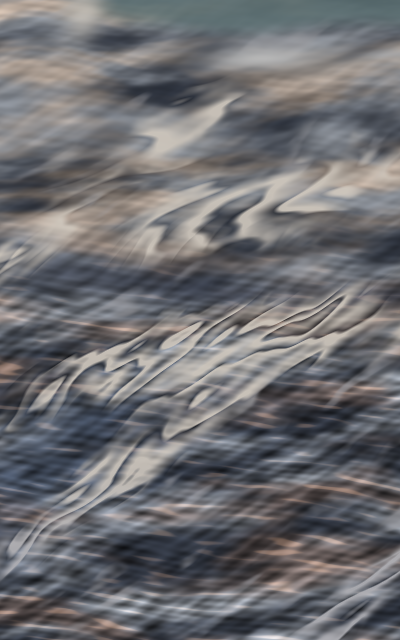
Give the GLSL for this texture, as a WebGL 2 fragment shader.

```glsl
#version 300 es
precision highp float;

uniform vec2 u_resolution;
out vec4 outColor;

vec2 gradient(vec2 cell) {
  float turn = fract(sin(dot(cell, vec2(127.1, 311.7))) * 43758.5);
  return vec2(cos(turn * 6.2832), sin(turn * 6.2832));
}

float noise(vec2 p) {
  vec2 i = floor(p), f = p - i;
  vec2 u = f * f * f * (f * (f * 6.0 - 15.0) + 10.0);
  vec2 e = vec2(1.0, 0.0);
  float low = mix(dot(gradient(i), f), dot(gradient(i + e), f - e), u.x);
  float high = mix(dot(gradient(i + e.yx), f - e.yx), dot(gradient(i + 1.0), f - 1.0), u.x);
  return mix(low, high, u.y) * 1.4;
}

float fbm(vec2 p) {
  float sum = 0.0, amplitude = 0.6;
  for (int i = 0; i < 4; i++) {
    sum += amplitude * noise(p);
    p = p * 2.03 + 19.7;
    amplitude *= 0.5;
  }
  return sum;
}

// Coordinates along and across a flow direction
vec2 flow(vec2 p, float angle, vec2 scale) {
  vec2 d = vec2(cos(angle), sin(angle));
  return vec2(dot(p, d), dot(p, vec2(-d.y, d.x))) * scale;
}

float patchGlow(vec2 p, vec2 center, float angle, vec2 radius) {
  vec2 local = flow(p - center, angle, 1.0 / radius);
  return exp(-dot(local, local));
}

// Silky sheet: crisp on one side, fading on the other
float fold(float height) {
  float f = fract(height);
  return smoothstep(0.0, 0.25, f) * pow(1.0 - f, 0.9) * 1.35;
}

void main() {
  vec2 p = gl_FragCoord.xy / u_resolution.y;
  vec2 bend = vec2(noise(p * vec2(4.0, 6.0)), noise(p * vec2(4.0, 6.0) + 17.3));
  vec2 q = p + 0.03 * bend;
  vec2 r = p + 0.012 * bend;
  float near = smoothstep(0.72, 0.4, p.y);

  // Submerged tones in long, nearly level bands
  float swell = fbm(flow(q, 0.12, vec2(3.5, 15.0)));
  float warmth = fbm(flow(q, 0.02, vec2(3.0, 13.0)) + 31.0);
  float wisp = noise(flow(q, 0.25, vec2(6.0, 34.0)) + 61.0);
  float brightness = 1.1 * swell + 0.3 * wisp + 0.12 - 0.24 * near;
  vec3 color = mix(vec3(0.17, 0.19, 0.23), vec3(0.51, 0.53, 0.56), smoothstep(-0.5, 0.5, brightness));
  vec3 sand = mix(vec3(0.62, 0.55, 0.49), vec3(0.39, 0.33, 0.31), near) * (1.0 + 0.5 * swell + 0.3 * wisp);
  color = mix(color, sand, 0.75 * smoothstep(-0.08, 0.4, warmth + 0.04 * (1.0 - near)));

  // Blue pool on the left and dark trough across the middle
  float pool = patchGlow(q, vec2(0.10, 0.28), 0.5, vec2(0.28, 0.10));
  color = mix(color, vec3(0.28, 0.33, 0.41), 0.55 * pool);
  float trough = (q.y - 0.595 + 0.10 * q.x) / 0.026;
  color = mix(color, vec3(0.19, 0.21, 0.26), 0.7 * exp(-trough * trough));

  // Fine ripples, strongest in the foreground
  float ripple = noise(flow(r, -0.12, vec2(15.0, 105.0)));
  float cross = noise(flow(r, 0.5, vec2(18.0, 80.0)) + 7.0);
  float grain = mix(0.12, 0.46, near);
  color *= 1.0 + grain * (ripple + cross);
  color += vec3(0.15, 0.10, 0.06) * near * smoothstep(0.3, 0.7, ripple + 0.5 * warmth);

  // Slanted reflections in broken clusters
  float slant = noise(flow(q, 0.65, vec2(7.0, 36.0)) + 3.0);
  float strand = smoothstep(0.12, 0.5, slant + 0.25 * cross);
  float strandCover = smoothstep(-0.1, 0.35, fbm(p * vec2(7.0, 9.0) + 43.0));
  color = mix(color, vec3(0.60, 0.60, 0.62), strand * strandCover * mix(0.45, 0.65, near));

  // Broad areas carrying bright sheets
  float cover = patchGlow(p, vec2(0.36, 0.45), 0.20, vec2(0.32, 0.075));
  cover += patchGlow(p, vec2(0.38, 0.67), 0.30, vec2(0.22, 0.065));
  cover += patchGlow(p, vec2(0.15, 0.23), 0.60, vec2(0.23, 0.035));
  cover += patchGlow(p, vec2(0.30, 0.82), 0.50, vec2(0.15, 0.045));
  cover += patchGlow(p, vec2(0.55, 0.05), 0.75, vec2(0.15, 0.035));
  cover += patchGlow(p, vec2(0.02, 0.59), 0.70, vec2(0.12, 0.035));
  cover = smoothstep(0.2, 0.8, cover + 0.6 * fbm(flow(q, 0.5, vec2(6.0, 12.0)) + 11.0));

  float steep = 1.7 * noise(flow(q, 0.68, vec2(5.0, 24.0))) + 0.5 * noise(flow(r, 0.72, vec2(11.0, 62.0)));
  float shallow = 1.7 * noise(flow(q, 0.32, vec2(4.5, 19.0)) + 5.0) + 0.4 * noise(flow(r, 0.4, vec2(10.0, 50.0)));
  float sheet = mix(fold(shallow), fold(steep), smoothstep(0.68, 0.5, p.y));
  sheet *= 1.0 + 0.2 * near * (ripple + cross);
  vec3 cream = mix(vec3(0.81, 0.78, 0.74), vec3(0.68, 0.68, 0.70), smoothstep(0.3, 0.1, p.y));
  color = mix(color, cream, clamp(sheet * cover, 0.0, 0.92));

  // Soft pale haze and green water at the far edge
  float haze = patchGlow(q, vec2(0.45, 0.91), -0.03, vec2(0.20, 0.025));
  color = mix(color, vec3(0.71, 0.71, 0.71), (0.75 + 0.4 * wisp) * haze);
  float far = smoothstep(0.945, 0.98, p.y + 0.02 * bend.x) * smoothstep(0.08, 0.2, p.x);
  color = mix(color, vec3(0.35, 0.43, 0.44), 0.85 * far);
  float glint = patchGlow(q, vec2(0.11, 0.975), 1.3, vec2(0.05, 0.03));
  color = mix(color, vec3(0.77, 0.75, 0.72), 0.8 * glint);

  outColor = vec4(clamp(color, 0.0, 1.0), 1.0);
}
```
